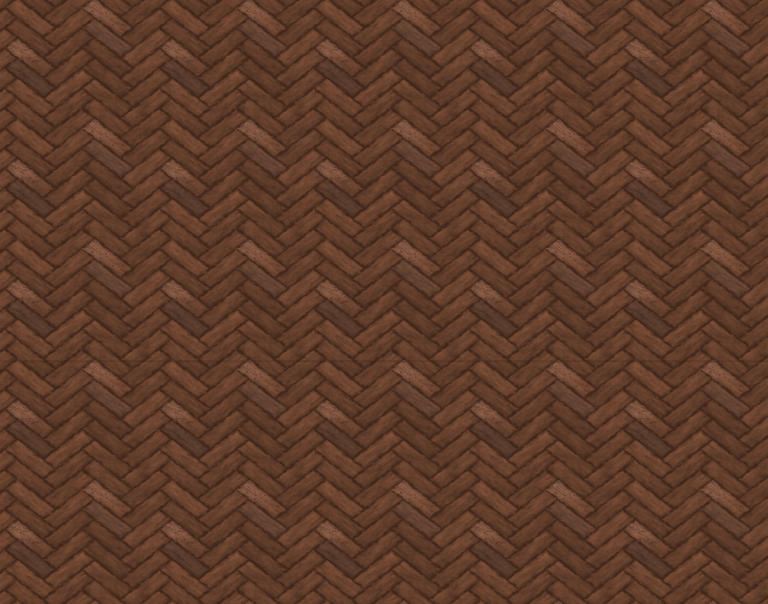
Give the GLSL for this texture, as a Shadertoy shader.

```glsl
// Worn brown herringbone parquet with ragged joints, rough grain and a few pale planks.

#define REPEATS vec2(4.971, 5.017)   // tiles across and down
#define SHIFT vec2(0.1375, 0.0472)   // offset of the first tile
#define PLANK_LENGTH 3.0             // in plank widths
#define JOINT_WIDTH 0.065            // half width of a joint, in plank widths
#define EDGE_WEAR 0.13               // raggedness of plank edges
#define GRAIN 0.30
#define TONE_RANGE 0.20              // variation between planks
#define SEAM_HEIGHT 0.402            // faint line across the floor
#define WOOD vec3(0.412, 0.260, 0.182)
#define PALE_WOOD vec3(0.490, 0.330, 0.252)
#define GREY_WOOD vec3(0.378, 0.252, 0.190)
#define JOINT vec3(0.240, 0.140, 0.095)

float hash(vec2 p) {
    vec3 q = fract(p.xyx * 0.1031);
    q += dot(q, q.yzx + 33.33);
    return fract((q.x + q.y) * q.z);
}

float noise(vec2 p) {
    vec2 i = floor(p), f = fract(p);
    f = f * f * (3.0 - 2.0 * f);
    return mix(mix(hash(i), hash(i + vec2(1, 0)), f.x),
               mix(hash(i + vec2(0, 1)), hash(i + vec2(1, 1)), f.x), f.y);
}

// Finds the plank at g: local position (along, across) and its id in the tile.
void herringbone(vec2 g, out vec2 local, out vec2 id) {
    vec2 cell = floor(g), f = g - cell;
    float period = 2.0 * PLANK_LENGTH;
    float d = mod(cell.x - cell.y, period);
    vec2 halfSize = vec2(0.5 * PLANK_LENGTH, 0.5), center;
    if (d < PLANK_LENGTH) {            // rising to the right
        local = vec2(d + f.x, f.y);
        center = g - local + halfSize;
    } else {                           // rising to the left
        local = vec2(period - 1.0 - d + f.y, f.x);
        center = g - local.yx + halfSize.yx;
    }
    id = mod(floor(vec2(center.x - center.y, center.x + center.y) + 0.5), 2.0 * period);
}

// One where the id equals the given one.
float isPlank(vec2 id, vec2 wanted) {
    return step(length(id - wanted), 0.5);
}

void mainImage(out vec4 fragColor, in vec2 fragCoord) {
    vec2 uv = fragCoord / iResolution.xy;
    vec2 p = uv * REPEATS + SHIFT;
    vec2 g = 2.0 * PLANK_LENGTH * vec2(p.x + p.y, p.y - p.x);
    float pixel = 8.5 * REPEATS.y / iResolution.y;

    vec2 local, id;
    herringbone(g, local, id);
    vec2 seed = floor(97.0 * vec2(hash(id + 3.0), hash(id.yx + 41.0)));

    // Plank colour: two pale planks per tile, each with a greyer one below
    float pale = isPlank(id, vec2(10, 11)) + isPlank(id, vec2(4, 7));
    float grey = isPlank(id, vec2(10, 9)) + isPlank(id, vec2(4, 5));
    float upper = local.x / PLANK_LENGTH;
    vec3 color = mix(WOOD, GREY_WOOD, grey);
    color = mix(color, PALE_WOOD, pale * smoothstep(0.1, 0.9, upper));
    color *= 1.0 + TONE_RANGE * (hash(seed + 7.0) - 0.5);

    // Shading: lit upper end and upper edge
    color *= 0.95 + 0.09 * upper + 0.13 * (local.y - 0.5);

    // Grain along the plank, blotches and pits
    float streaks = noise(local * vec2(1.8, 7.0) + seed);
    float blotches = noise(local * vec2(1.5, 2.5) + seed.yx);
    float speckle = noise(local * vec2(6.0, 9.0) + seed * 1.3);
    color *= 1.0 + GRAIN * (0.7 * streaks + 0.4 * blotches + 0.6 * speckle - 0.85);
    float pits = smoothstep(0.66, 0.9, speckle) * (0.18 + 0.25 * pale);
    color = mix(color, JOINT, pits);

    // Dark joints with ragged, softly shaded edges
    vec2 inset = min(local, vec2(PLANK_LENGTH, 1.0) - local);
    float edge = min(inset.x, inset.y) - EDGE_WEAR * (noise(local * 5.0 + seed) - 0.5);
    float soft = 0.045 + 0.6 * pixel;
    float joint = 1.0 - smoothstep(JOINT_WIDTH - soft, JOINT_WIDTH + soft, edge);
    color *= 0.93 + 0.07 * smoothstep(0.05, 0.3, edge);
    color = mix(color, JOINT, 0.88 * joint);

    // Faint horizontal seam
    float seam = 1.0 - smoothstep(0.0, 0.001 + 1.0 / iResolution.y, abs(uv.y - SEAM_HEIGHT));
    color = mix(color, JOINT, 0.3 * seam);

    fragColor = vec4(color, 1.0);
}
```
